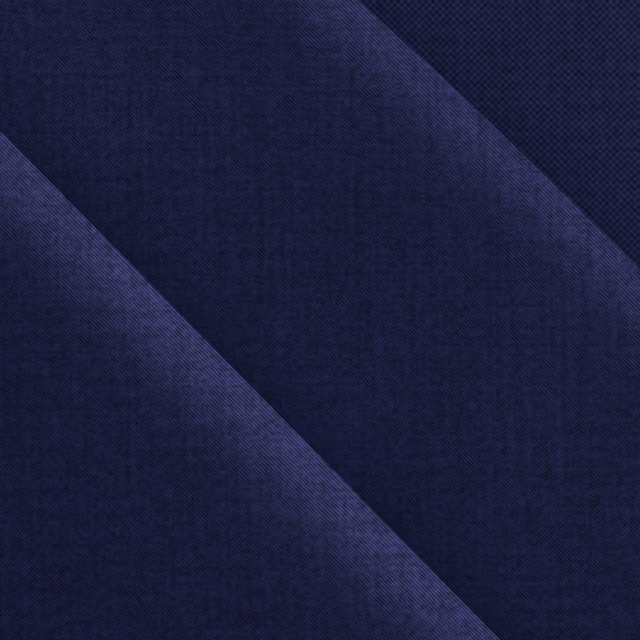
Write a three.js fragment shader that draws this texture.

```glsl
varying vec2 vUv;

const float TAU = 6.2831853;
const vec3 SHADE = vec3(0.073, 0.079, 0.183);
const vec3 SHEEN = vec3(0.238, 0.250, 0.430);

float hash(vec2 p) {
  return fract(sin(dot(p, vec2(127.1, 311.7))) * 43758.5453);
}

float noise(vec2 p) {
  vec2 cell = floor(p);
  vec2 f = fract(p);
  f = f * f * (3.0 - 2.0 * f);
  float low = mix(hash(cell), hash(cell + vec2(1.0, 0.0)), f.x);
  float high = mix(hash(cell + vec2(0.0, 1.0)), hash(cell + vec2(1.0)), f.x);
  return mix(low, high, f.y);
}

float fbm(vec2 p) {
  float sum = 0.0;
  float gain = 0.5;
  for (int i = 0; i < 4; i++) {
    sum += gain * noise(p);
    p = p * 2.03 + 7.3;
    gain *= 0.5;
  }
  return sum;
}

// Signed distance to a sloped crease, positive above it
float creaseDistance(vec2 p, vec2 anchor, float slope) {
  return (p.y - anchor.y - slope * (p.x - anchor.x)) / sqrt(1.0 + slope * slope);
}

// Soft light rolling off below a crease
float foldSheen(float depth, float peak, float width) {
  float rise = mix(0.85, 1.0, smoothstep(0.0, peak, depth));
  float fall = max(depth - peak, 0.0) / width;
  return rise * exp(-fall * fall);
}

float contactShadow(float height, float width) {
  return exp(-max(height, 0.0) / width);
}

// Diagonal ribs broken into short floats by uneven yarns
float twill(vec2 p, float count) {
  float wander = 0.3 * noise(p * 40.0);
  float rib = sin(TAU * ((p.x + p.y) * count + wander));
  float strength = 0.5 + 0.9 * noise(p * count * 0.6 + 11.0);
  float weft = noise(p * vec2(count * 0.7, count * 1.4)) - 0.5;
  float warp = noise(p * vec2(count * 1.4, count * 0.7) + 31.0) - 0.5;
  float grain = noise(p * count * 1.6 + 57.0) - 0.5;
  return 0.62 * rib * strength + 0.5 * weft + 0.4 * warp + 0.9 * grain;
}

// Alternating over-under dots
float plainWeave(vec2 p, float count) {
  float dots = sin(TAU * p.x * count) * sin(TAU * p.y * count);
  return 0.95 * dots + 0.9 * (noise(p * count * 2.2) - 0.5);
}

// Long uneven yarns crossing the cloth
float slubs(vec2 p) {
  float across = noise(p * vec2(10.0, 180.0));
  float along = noise(p * vec2(180.0, 10.0) + 19.0);
  return across + along - 1.0;
}

void main() {
  vec2 p = vUv;
  float bend = 0.006 * sin(TAU * 0.5 * (p.x - 0.56) / 0.44);
  float lower = creaseDistance(p, vec2(0.0, 0.796), -1.018);
  float upper = creaseDistance(p - vec2(0.0, bend), vec2(0.56, 1.0), -0.955);
  float edge = 0.0012;

  // Light on the three layers
  float frontLight = 0.12 + 0.56 * foldSheen(-lower, 0.012, 0.075)
    + 0.09 * foldSheen(-lower, 0.04, 0.15);
  float middleLight = 0.18 + 0.40 * foldSheen(-upper, 0.014, 0.058)
    + 0.07 * foldSheen(-upper, 0.04, 0.13)
    - 0.15 * contactShadow(lower, 0.055);
  middleLight += 0.07 * (1.0 - smoothstep(0.0, 0.35, distance(p, vec2(0.12, 0.93))));
  float backLight = 0.26 - 0.16 * contactShadow(upper, 0.045);

  float inMiddle = smoothstep(-edge, edge, lower);
  float inBack = smoothstep(-edge, edge, upper);
  float light = mix(mix(frontLight, middleLight, inMiddle), backLight, inBack);
  light += 0.08 * (fbm(p * 5.0) - 0.47);

  // Thin bright lips on the turned edges
  float lip = 0.14 * exp(-abs(lower + 0.003) / 0.004) * (1.0 - inMiddle);
  lip += 0.10 * exp(-abs(upper + 0.003) / 0.004) * inMiddle * (1.0 - inBack);
  light += lip;

  // Woven surface
  float weave = mix(twill(p, 164.0), plainWeave(p, 92.0), inBack);
  float relief = 1.0 + 0.34 * weave + 0.12 * slubs(p);
  vec3 cloth = mix(SHADE, SHEEN, clamp(light, 0.0, 1.0));
  gl_FragColor = vec4(cloth * max(relief, 0.3), 1.0);
}
```
